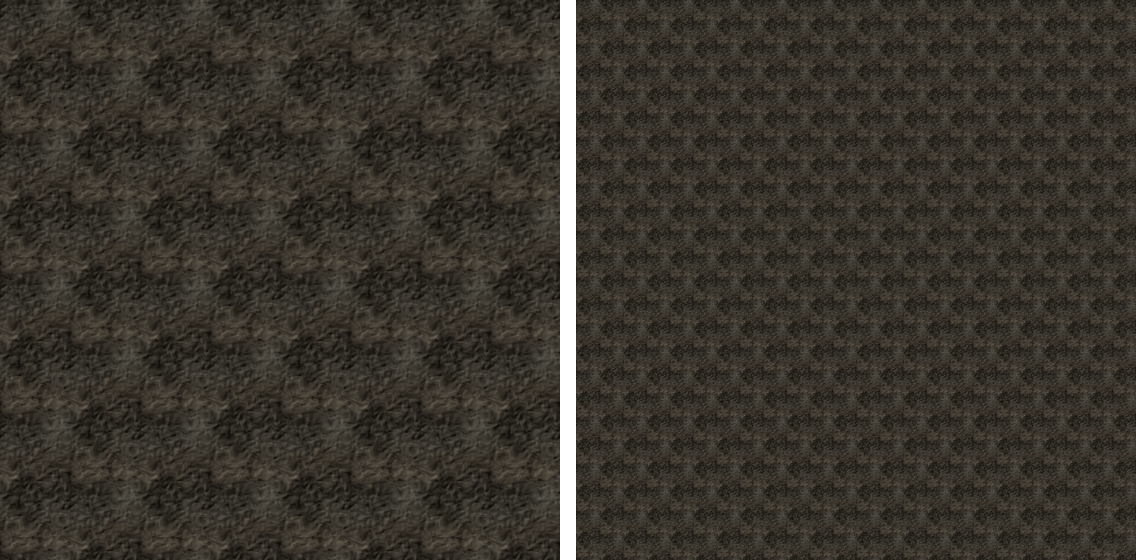
Left, the tile; right, the same tile 3 across and 3 down.
Reproduce this texture procedurally as a Shadertoy shader.

```glsl
// Dark, mottled rock: one patch repeated 4 across and in 8 rows, each row
// shifted by half a patch. Wrapped noise gives a height that is lit from the
// upper left; soft spots place the dark hollows, pale knobs and tints.

// Hash of a grid cell, without sine
float hash(vec2 cell) {
    vec3 v = fract(cell.xyx * vec3(0.1031, 0.1030, 0.0973));
    v += dot(v, v.yzx + 33.33);
    return fract((v.x + v.y) * v.z);
}

// Random value of a cell, wrapped to the half-shifted patch; grid.x is even
float cellValue(vec2 cell, vec2 grid) {
    float row = floor((cell.y + 0.5) / grid.y);
    cell -= row * vec2(0.5 * grid.x, grid.y);
    cell.x -= grid.x * floor((cell.x + 0.5) / grid.x);
    return hash(cell + grid * 1.7);
}

// Smooth noise from -0.5 to 0.5 with grid.x by grid.y cells in each patch
float noise(vec2 p, vec2 grid) {
    p *= grid;
    vec2 cell = floor(p), f = fract(p);
    f = f * f * (3.0 - 2.0 * f);
    vec2 e = vec2(0.0, 1.0);
    return mix(mix(cellValue(cell, grid), cellValue(cell + e.yx, grid), f.x),
               mix(cellValue(cell + e.xy, grid), cellValue(cell + e.yy, grid), f.x), f.y) - 0.5;
}

// Soft slanted spot in every patch; radius in patch widths
float spot(vec2 p, vec2 center, vec2 radius) {
    vec2 d = p - center;
    float sum = 0.0;
    for (float j = -1.0; j <= 1.0; j++) {
        vec2 e = d - (floor(d.y + 0.5) + j) * vec2(0.5, 1.0);
        e.x -= floor(e.x + 0.5);
        e.y = 0.5 * e.y - 0.3 * e.x;
        e /= radius;
        sum += exp(-dot(e, e));
    }
    return sum;
}

// Rock height: billowed lumps of three sizes crossed by slanted strokes
float height(vec2 p) {
    vec2 warp = vec2(noise(p, vec2(16, 8)), noise(p + 0.37, vec2(20, 10)));
    vec2 w = p + warp * vec2(0.04, 0.08);
    float h = 0.0, amp = 0.6;
    vec2 grid = vec2(14, 8);
    for (int i = 0; i < 3; i++) {
        float billow = noise(w + 0.23, grid);
        h += amp * (0.8 * noise(w, grid) + sqrt(billow * billow + 0.002) - 0.16);
        grid *= 2.0;
        amp *= 0.8;
    }
    // Whole-patch shears keep the strokes periodic
    h += 0.35 * noise(vec2(w.x - w.y, w.y), vec2(24, 14));
    return h + 0.25 * noise(vec2(w.x + w.y, w.y), vec2(26, 14));
}

void mainImage(out vec4 fragColor, in vec2 fragCoord) {
    vec2 p = fragCoord / iResolution.xy * vec2(4, 8) - vec2(0.495, 6.96);

    // Wander the large shapes so their outlines are ragged
    vec2 q = p + vec2(noise(p, vec2(8, 4)) + 0.6 * noise(p, vec2(22, 11)),
                      noise(p + 0.61, vec2(10, 5)) + 0.6 * noise(p + 0.3, vec2(24, 12)))
               * vec2(0.16, 0.34);

    // Dark hollows, slate and olive areas, pale knobs
    float hollow = spot(q, vec2(0.0), vec2(0.17, 0.1))
                 + 0.6 * spot(q, vec2(-0.28, -0.05), vec2(0.14, 0.05))
                 + 0.4 * spot(q, vec2(0.27, 0.03), vec2(0.1, 0.05));
    float slate = spot(q, vec2(0.12, -0.34), vec2(0.14, 0.09));
    float olive = spot(q, vec2(-0.36, -0.2), vec2(0.12, 0.1));
    float knob = spot(p, vec2(0.21, 0.25), vec2(0.045, 0.035))
               + spot(p, vec2(-0.14, 0.49), vec2(0.04, 0.045))
               + 0.5 * spot(p, vec2(0.42, 0.3), vec2(0.03, 0.05));
    float band = cos(6.28319 * (q.y - 0.38));

    // Relief light, cavities and vertical streaks
    vec2 toLight = vec2(-0.007, 0.012);
    float relief = height(p - toLight) - height(p + toLight);
    float tone = 0.47 + 0.09 * band - 0.34 * hollow - 0.2 * slate + 0.26 * knob
               + (0.9 + 0.2 * hollow) * relief + 0.65 * height(p)
               + (0.2 + 0.15 * slate) * noise(p, vec2(34, 6))
               + 0.5 * noise(q + 0.19, vec2(6, 4)) + 0.45 * noise(q + 0.71, vec2(12, 6));
    tone = clamp(tone, -0.3, 1.35);

    // Brown rock, faintly warmer on the pale band and cooler in the slate
    vec3 color = mix(vec3(0.13, 0.113, 0.092), vec3(0.33, 0.308, 0.268), tone);
    color *= 1.0 + vec3(0.02, -0.005, -0.02) * (band + knob);
    color *= 1.0 + vec3(-0.03, 0.0, 0.03) * slate + vec3(-0.03, 0.015, -0.03) * olive;
    fragColor = vec4(color, 1.0);
}
```
